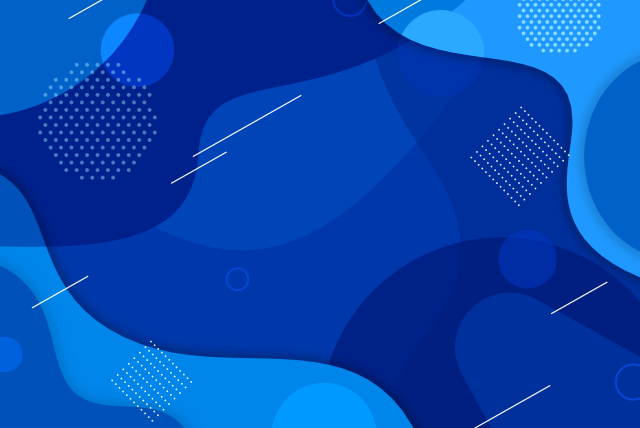
A Shadertoy shader for this background:

```glsl
// Layered blue liquid shapes with dotted patches, thin rings and slanted white strokes.

const vec2 CANVAS = vec2(7.68, 5.12);
const int CURVE_STEPS = 20;
const float STROKE = 0.007;
const float SHADOW_WIDTH = 0.09;
const vec2 SLANT = vec2(0.871, 0.491);

const vec3 BASE = vec3(0.0, 0.22, 0.67);
const vec3 HILL = vec3(0.0, 0.265, 0.72);
const vec3 FOLD = vec3(0.0, 0.16, 0.57);
const vec3 NAVY = vec3(0.0, 0.13, 0.55);
const vec3 DEEP = vec3(0.0, 0.12, 0.50);
const vec3 POCKET = vec3(0.0, 0.19, 0.61);
const vec3 ROYAL = vec3(0.0, 0.21, 0.76);
const vec3 RING = vec3(0.03, 0.29, 0.87);
const vec3 COBALT = vec3(0.0, 0.32, 0.73);
const vec3 AZURE = vec3(0.0, 0.38, 0.79);
const vec3 BRIGHT = vec3(0.0, 0.52, 0.92);
const vec3 SKY = vec3(0.12, 0.60, 1.0);
const vec3 GLOW = vec3(0.0, 0.60, 1.0);
const vec3 PALE = vec3(0.62, 0.91, 1.0);

float pixel;

float cover(float d) { return smoothstep(pixel, -pixel, d); }

void paint(inout vec3 c, vec3 tint, float d, float alpha) {
    c = mix(c, tint, alpha * cover(d));
}

void shadow(inout vec3 c, float d, float strength) {
    float t = max(d, 0.0) / SHADOW_WIDTH;
    c *= 1.0 - strength * exp(-t * t);
}

float disc(vec2 p, vec2 centre, float r) { return length(p - centre) - r; }

float ring(vec2 p, vec2 centre, float r) { return abs(disc(p, centre, r)) - 0.012; }

// Signed distance to a cubic curve, negative on the left of its travel
float curve(vec2 p, vec2 a, vec2 b, vec2 c, vec2 d) {
    float best = 1e5, side = 1.0;
    vec2 from = a;
    for (int i = 1; i <= CURVE_STEPS; i++) {
        float t = float(i) / float(CURVE_STEPS), s = 1.0 - t;
        vec2 to = s * s * s * a + 3.0 * s * t * (s * b + t * c) + t * t * t * d;
        vec2 e = to - from, q = p - from;
        vec2 gap = q - e * clamp(dot(q, e) / dot(e, e), 0.0, 1.0);
        float dist = dot(gap, gap);
        if (dist < best) {
            best = dist;
            side = e.x * q.y > e.y * q.x ? -1.0 : 1.0;
        }
        from = to;
    }
    return side * sqrt(best);
}

float nearer(float a, float b) { return abs(a) < abs(b) ? a : b; }

// Circle widening into a cone along +x
float cone(vec2 p, float r, float angle) {
    p.y = abs(p.y);
    vec2 along = vec2(cos(angle), sin(angle));
    return (dot(p, along) < 0.0 ? length(p) : dot(p, vec2(-along.y, along.x))) - r;
}

// Dot lattice; also gives the centre of the dot's cell
float dots(vec2 p, vec2 cell, float stagger, float r, out vec2 centre) {
    float row = floor(p.y / cell.y);
    float shift = stagger * mod(row, 2.0);
    centre = (vec2(floor(p.x / cell.x - shift) + shift, row) + 0.5) * cell;
    return length(p - centre) - r;
}

float dotDisc(vec2 p, float radius, float gap, float r) {
    vec2 centre;
    float d = dots(p, vec2(gap, 0.72 * gap), 0.5, r, centre);
    return length(centre) < radius ? d : 1.0;
}

float dotDiamond(vec2 p, float halfSide) {
    vec2 centre, q = vec2(p.x - p.y, p.x + p.y) * 0.7071;
    float d = dots(q, vec2(0.062, 0.094), 0.0, 0.010, centre);
    return max(abs(centre.x), abs(centre.y)) < halfSide ? d : 1.0;
}

float stroke(vec2 p, vec2 start, float len) {
    p -= start;
    return length(p - SLANT * clamp(dot(p, SLANT), 0.0, len)) - STROKE;
}

void mainImage(out vec4 fragColor, in vec2 fragCoord) {
    vec2 p = fragCoord / iResolution.xy * CANVAS;
    pixel = 0.7 * CANVAS.y / iResolution.y;

    // Flowing edges
    float wave = nearer(curve(p, vec2(-0.2, 2.18), vec2(1.3, 2.12), vec2(2.32, 2.22), vec2(2.38, 3.27)),
                        curve(p, vec2(2.38, 3.27), vec2(2.44, 4.56), vec2(4.0, 3.52), vec2(5.8, 5.32)));
    float fold = nearer(curve(p, vec2(4.4, 5.32), vec2(4.36, 3.62), vec2(5.53, 3.22), vec2(5.53, 2.12)),
                        curve(p, vec2(5.53, 2.12), vec2(5.53, 1.12), vec2(4.5, 1.02), vec2(4.74, -0.2)));
    float hill = curve(p, vec2(1.4, 2.67), vec2(3.3, 1.42), vec2(4.4, 2.32), vec2(6.4, 5.32));
    float crest = nearer(curve(p, vec2(4.32, 5.32), vec2(4.8, 3.92), vec2(6.87, 4.92), vec2(6.87, 3.67)),
                         curve(p, vec2(6.87, 3.67), vec2(6.87, 3.12), vec2(6.4, 2.22), vec2(7.9, 1.72)));
    float shore = nearer(curve(p, vec2(5.05, -0.18), vec2(4.4, 1.32), vec2(2.9, 0.57), vec2(1.7, 1.0)),
                         curve(p, vec2(1.7, 1.0), vec2(0.2, 1.54), vec2(0.8, 2.82), vec2(-0.2, 3.12)));
    float inlet = nearer(curve(p, vec2(2.32, -0.18), vec2(2.0, 0.52), vec2(1.3, 0.07), vec2(0.9, 0.42)),
                         curve(p, vec2(0.9, 0.42), vec2(0.5, 0.77), vec2(0.8, 1.72), vec2(-0.2, 2.02)));

    // Back layers
    vec3 c = BASE;
    paint(c, HILL, hill, 1.0);
    paint(c, FOLD, fold, 0.6);
    paint(c, NAVY, wave, 1.0);
    paint(c, mix(DEEP, NAVY, 0.5 - 0.5 * cover(fold)), disc(p, vec2(6.02, 0.10), 2.18), 0.95);
    vec2 q = p - vec2(6.12, 0.96);
    paint(c, POCKET, cone(vec2(q.x - q.y, q.x + q.y) * 0.7071, 0.66, 0.28), 1.0);
    paint(c, ROYAL, disc(p, vec2(6.33, 2.02), 0.35), 0.55);
    float bubble = disc(p, vec2(5.29, 4.48), 0.52);
    paint(c, ROYAL, bubble, 0.35);
    paint(c, RING, ring(p, vec2(2.85, 1.78), 0.13), 0.8);
    paint(c, ROYAL, ring(p, vec2(4.20, 5.13), 0.20), 0.9);
    paint(c, RING, ring(p, vec2(7.60, 0.55), 0.21), 0.9);

    // Upper left
    float corner = disc(p, vec2(-0.38, 6.04), 2.33), moon = disc(p, vec2(1.65, 4.52), 0.44);
    paint(c, AZURE, corner, 1.0);
    paint(c, mix(ROYAL, vec3(0.05, 0.53, 1.0), cover(corner)), moon, 1.0);

    // Lower left
    shadow(c, shore, 0.2);
    paint(c, mix(BRIGHT, COBALT, cover(wave)), shore, 1.0);
    paint(c, GLOW, max(shore, disc(p, vec2(3.89, -0.09), 0.63)), 1.0);
    if (shore < 0.0) shadow(c, inlet, 0.1);
    paint(c, COBALT, max(inlet, shore), 1.0);
    paint(c, vec3(0.0, 0.38, 0.87), disc(p, vec2(0.06, 0.88), 0.21), 1.0);

    // Upper right
    shadow(c, crest, 0.2);
    paint(c, mix(SKY, vec3(0.0, 0.48, 0.87), cover(wave)), crest, 1.0);
    paint(c, vec3(0.17, 0.66, 1.0), max(bubble, crest), 1.0);
    float lobe = (length((p - vec2(8.12, 3.25)) / vec2(1.11, 1.24)) - 1.0) * 1.15;
    if (crest < 0.0) shadow(c, lobe, 0.13);
    paint(c, AZURE, lobe, 1.0);

    // Dotted patches
    paint(c, PALE, dotDisc(p - vec2(1.17, 3.67), 0.72, 0.125, 0.023), 0.45);
    paint(c, PALE, dotDisc(p - vec2(6.71, 4.96), 0.51, 0.095, 0.022), 0.85);
    paint(c, vec3(1.0), dotDiamond(p - vec2(6.24, 3.25), 0.43), 0.95);
    paint(c, vec3(1.0), dotDiamond(p - vec2(1.82, 0.56), 0.38), 0.95);

    // Slanted strokes
    float lines = min(stroke(p, vec2(0.83, 4.90), 0.6), stroke(p, vec2(4.55, 4.84), 0.7));
    lines = min(lines, min(stroke(p, vec2(2.32, 3.25), 1.48), stroke(p, vec2(2.06, 2.93), 0.75)));
    lines = min(lines, min(stroke(p, vec2(0.39, 1.44), 0.76), stroke(p, vec2(6.62, 1.37), 0.76)));
    lines = min(lines, stroke(p, vec2(5.70, 0.0), 1.03));
    paint(c, vec3(1.0), lines, 1.0);

    fragColor = vec4(c, 1.0);
}
```
